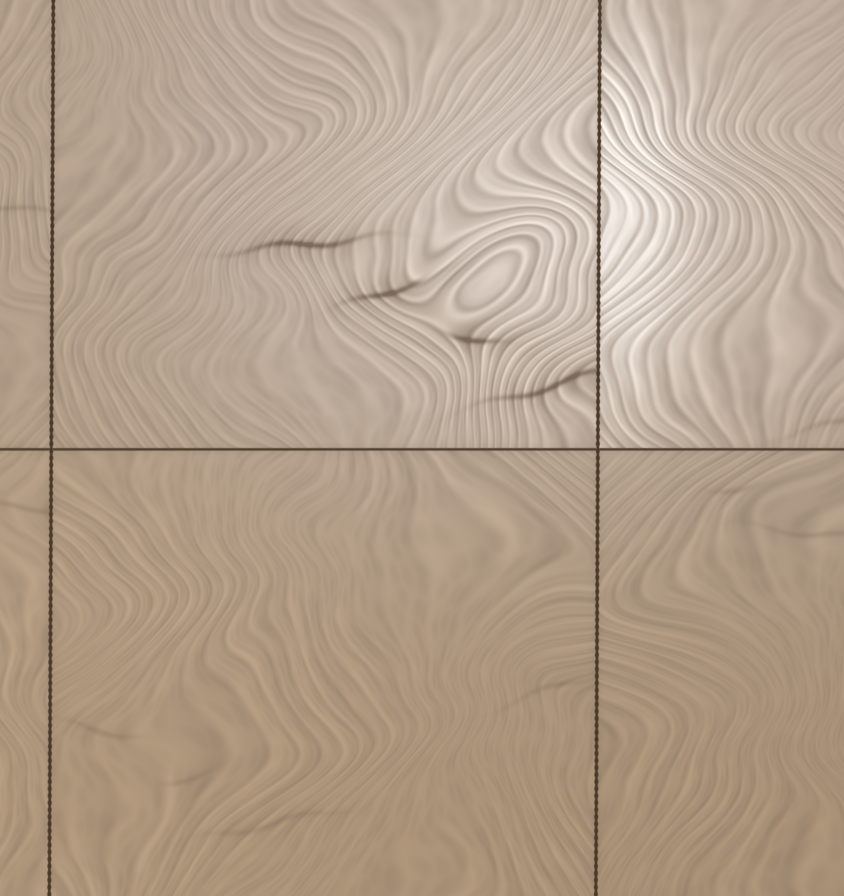
This texture is drawn by a Shadertoy shader. Its source:

```glsl
// Pale oak boards with wavy grain, knot streaks, dark joints and a soft window sheen.

// Layout, in units of canvas height
const vec2 BOARD_SIZE = vec2(0.610, 0.520);
const vec2 JOINT_ORIGIN = vec2(0.055, 0.4985);
const float JOINT_TILT = 0.0045;
const vec2 JOINT_HALF_WIDTH = vec2(0.0018, 0.0014);

// Grain
const float RING_DENSITY = 56.0;
const float RING_CONTRAST = 0.075;
const float PORE_CONTRAST = 0.035;
const vec2 PORE_DENSITY = vec2(140.0, 30.0);
const int WARP_LAYERS = 4;

// Knots, as fractions of a board
const int KNOT_COUNT = 4;
const vec2 KNOT_START = vec2(0.46, 0.44);
const vec2 KNOT_STEP = vec2(0.155, -0.10);

// Light and colour
const vec2 SHEEN_CENTER = vec2(0.63, 0.76);
const vec2 SHEEN_SIZE = vec2(0.26, 0.25);
const vec2 GLARE_CENTER = vec2(0.695, 0.75);
const vec2 GLARE_SIZE = vec2(0.065, 0.20);
const vec3 WARM_OAK = vec3(0.675, 0.580, 0.475);
const vec3 COOL_OAK = vec3(0.735, 0.665, 0.605);
const vec3 SHEEN_COLOR = vec3(0.94, 0.91, 0.88);
const vec3 KNOT_COLOR = vec3(0.44, 0.37, 0.31);
const vec3 JOINT_COLOR = vec3(0.29, 0.22, 0.16);

vec2 hash2(vec2 p) {
    return fract(sin(vec2(dot(p, vec2(127.1, 311.7)), dot(p, vec2(269.5, 183.3)))) * 43758.5);
}

// Distance to the nearest scattered point
float cellular(vec2 p) {
    vec2 cell = floor(p);
    float nearest = 2.0;
    for (int y = -1; y <= 1; y++)
        for (int x = -1; x <= 1; x++) {
            vec2 c = cell + vec2(x, y);
            nearest = min(nearest, length(c + hash2(c) - p));
        }
    return nearest;
}

float bell(vec2 offset, vec2 size) {
    vec2 s = offset / size;
    return exp(-dot(s, s));
}

// Height field whose contours are the growth rings
float grainField(vec2 p, float seed) {
    float amplitude = 0.05, frequency = 11.0;
    for (int i = 0; i < WARP_LAYERS; i++) {
        p += amplitude * sin(frequency * p.yx * vec2(1.0, 0.7) + seed * vec2(1.3, 2.7) + float(i) * 1.9);
        amplitude *= 0.45;
        frequency *= 1.8;
    }
    return p.x + 0.085 * sin(15.0 * p.y + seed) * sin(9.0 * p.x + 1.7 * seed);
}

// x: dark streak coverage, y: bulge of the rings, z: soft shadow
vec3 knots(vec2 local, float seed) {
    vec3 total = vec3(0.0);
    for (int i = 0; i < KNOT_COUNT; i++) {
        float k = float(i);
        vec2 center = fract(KNOT_START + k * KNOT_STEP + seed * vec2(0.37, 0.23)) * BOARD_SIZE;
        float angle = 0.3 * sin(2.3 * k + seed) + 0.1;
        vec2 d = mat2(cos(angle), -sin(angle), sin(angle), cos(angle)) * (local - center);
        d.y += 0.004 * sin(55.0 * d.x + k);
        float reach = 0.045 + 0.025 * sin(4.1 * k + 2.0);
        total += vec3(bell(d, vec2(reach, 0.0035)), bell(d, vec2(0.10, 0.045)), bell(d, vec2(0.07, 0.018)));
    }
    return total;
}

void mainImage(out vec4 fragColor, in vec2 fragCoord) {
    float pixel = 1.0 / iResolution.y;
    vec2 p = fragCoord * pixel;

    // Board lattice
    vec2 grid = (p - JOINT_ORIGIN - vec2(JOINT_TILT * p.y, 0.0)) / BOARD_SIZE;
    vec2 board = floor(grid);
    vec2 local = fract(grid) * BOARD_SIZE;
    float seed = dot(board, vec2(2.7, 4.1));
    float upper = step(0.0, board.y);
    float knotty = board == vec2(0.0) ? 1.0 : 0.3;

    // Rings, faded where they crowd together
    vec3 knot = knots(local, seed);
    float field = grainField(local, seed) + 0.07 * knot.y * knotty;
    float phase = 6.2832 * field * mix(RING_DENSITY * 0.75, RING_DENSITY, upper);
    float fade = 1.0 - smoothstep(1.0, 2.8, fwidth(phase));
    float ring = sin(phase + 0.8 * sin(phase)) * fade;
    ring += 0.45 * sin(phase * 0.37 + 3.0 * sin(local.y * 9.0));
    float patches = 0.65 + 0.35 * sin(local.x * 13.0 + 2.0 * sin(local.y * 11.0 + seed));
    float pore = 1.0 - smoothstep(0.1, 0.6, cellular(vec2(field, local.y) * PORE_DENSITY + seed));

    // Base tone and reflected light
    float cool = smoothstep(0.05, 0.85, p.y) * mix(0.5, 1.0, smoothstep(0.0, 0.4, p.x));
    vec3 color = mix(WARM_OAK, COOL_OAK, clamp(cool + 0.12 * upper, 0.0, 1.0));
    color *= 1.0 + 0.05 * (1.0 - upper) * (0.45 - p.x);
    float sheen = 0.48 * bell(p - SHEEN_CENTER, SHEEN_SIZE);
    sheen += 0.50 * bell(p - GLARE_CENTER, GLARE_SIZE) * step(1.0, board.x);
    sheen *= mix(0.35, 1.0, upper);
    color = mix(color, SHEEN_COLOR, clamp(sheen * (1.0 + 0.35 * ring), 0.0, 1.0));
    color *= 1.0 + RING_CONTRAST * 0.6 * ring * patches * (1.0 + sheen) - PORE_CONTRAST * pore;

    // Knot shadows and cracks
    float stain = 0.25 * knot.z * (0.7 - 0.5 * ring) + 0.75 * knot.x;
    color = mix(color, KNOT_COLOR, clamp(stain * knotty, 0.0, 0.85));

    // Joints, the upright ones slightly beaded
    vec2 gap = abs(fract(grid + 0.5) - 0.5) * BOARD_SIZE;
    vec2 halfWidth = JOINT_HALF_WIDTH + vec2(0.0004 * sin(p.y * 800.0), 0.0);
    vec2 joint = 1.0 - smoothstep(halfWidth - pixel, halfWidth + pixel, gap);
    color *= 1.0 - 0.08 * exp(-min(gap.x, gap.y) / 0.004);
    color = mix(color, JOINT_COLOR, max(joint.x, joint.y * 0.9));

    fragColor = vec4(color, 1.0);
}
```
